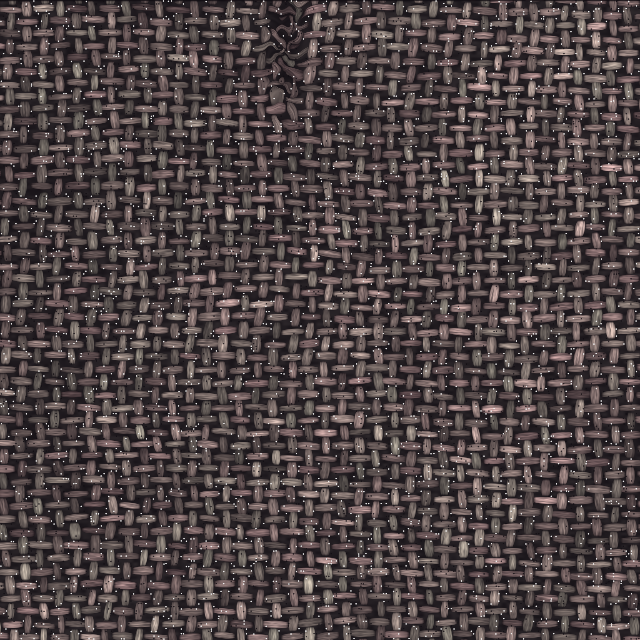
This texture is drawn by a Shadertoy shader. Its source:

```glsl
// Coarse plain-weave cloth with mottled mauve-grey yarn, a frayed snag and fine dust specks.

const vec2 THREADS = vec2(38.0, 50.0);       // warp columns, weft rows
const vec2 WARP_HALF = vec2(0.74, 0.29);     // float half length, half width in cells
const vec2 WEFT_HALF = vec2(0.74, 0.31);
const float WANDER = 0.22;                   // sideways drift of each float
const vec3 SHADOW = vec3(0.065, 0.050, 0.070);
const vec3 LIGHT = vec3(0.80, 0.74, 0.71);
const vec3 MAUVE = vec3(1.07, 0.94, 0.97);
const vec3 GREY = vec3(0.98, 1.01, 0.96);
const vec2 SNAG = vec2(0.447, 0.022);        // centre and half width across
const float SPECK_GRID = 256.0;
const float SPECK_RADIUS = 0.29;             // in speck cells
const float LIGHT_SPECKS = 0.045;            // share of speck cells
const float DARK_SPECKS = 0.05;

float hash(vec2 p) {
    vec3 q = fract(p.xyx * 0.1031);
    q += dot(q, q.yzx + 33.33);
    return fract((q.x + q.y) * q.z);
}

float noise(vec2 p) {
    vec2 i = floor(p), f = fract(p);
    f = f * f * (3.0 - 2.0 * f);
    float low = mix(hash(i), hash(i + vec2(1, 0)), f.x);
    float high = mix(hash(i + vec2(0, 1)), hash(i + vec2(1, 1)), f.x);
    return mix(low, high, f.y);
}

// Brightness of one exposed float; d is measured along and across the yarn.
float yarnFloat(vec2 d, vec2 halfSize, float seed, float yarnTone) {
    float drift = (hash(vec2(seed, 3.0)) - 0.5) * WANDER;
    float tilt = (hash(vec2(seed, 9.0)) - 0.5) * 0.22;
    d.y -= drift + tilt * d.x;
    float along = abs(d.x) / (halfSize.x * mix(0.88, 1.1, hash(vec2(seed, 5.0))));
    float width = halfSize.y * mix(0.8, 1.15, hash(vec2(seed, 7.0)));
    float across = abs(d.y) / (width * (1.0 - 0.35 * along * along));
    float cover = (1.0 - smoothstep(0.78, 1.12, across)) * (1.0 - smoothstep(0.72, 1.08, along));
    if (cover <= 0.0) return 0.0;

    float roundness = (1.0 - 0.4 * across * across) * (1.0 - 0.38 * along * along);
    float fibres = noise(vec2(d.x * 1.8 + seed, d.y * 13.0 + seed * 1.7));
    float fine = noise(vec2(d.x * 4.0 - seed, d.y * 26.0 + seed));
    float tone = 0.31 + 0.2 * hash(vec2(seed, 1.0)) + 0.2 * yarnTone;
    tone += 0.32 * pow(hash(vec2(seed, 2.0)), 5.0);
    return cover * roundness * tone * (0.55 + 0.6 * fibres + 0.35 * fine);
}

// Soft round specks on a jittered grid; returns their coverage.
float specks(vec2 uv, float share, float seed) {
    vec2 p = uv * SPECK_GRID;
    vec2 cell = floor(p);
    vec2 centre = 0.35 + 0.3 * vec2(hash(cell + seed), hash(cell + seed + 71.0));
    float edge = 0.5 * SPECK_GRID / iResolution.y;
    float disc = 1.0 - smoothstep(SPECK_RADIUS - edge, SPECK_RADIUS + edge, length(p - cell - centre));
    return disc * step(hash(cell + seed + 137.0), share);
}

void mainImage(out vec4 fragColor, in vec2 fragCoord) {
    vec2 uv = fragCoord / iResolution.xy;

    // Gentle bowing of the cloth, pulled out of line at the snag
    float side = (uv.x - SNAG.x) / SNAG.y;
    float snag = exp(-side * side) * smoothstep(0.76, 0.92, uv.y);
    vec2 bow = vec2(noise(uv * 5.0), noise(uv * 5.0 + 40.0)) - 0.5;
    vec2 fray = vec2(noise(uv * 55.0), noise(uv * 55.0 + 20.0)) - 0.5;
    vec2 p = uv * THREADS + 0.6 * bow + snag * (2.2 * fray + vec2(0.0, 0.6 * side));
    p.y += 0.5 * uv.x;

    // Weave: warp and weft floats alternate like a checkerboard
    vec2 home = floor(p);
    float value = 0.04 + 0.1 * noise(p * vec2(3.0, 4.0));
    vec3 tint = vec3(1.0);
    for (int y = -1; y <= 1; y++) {
        for (int x = -1; x <= 1; x++) {
            vec2 cell = home + vec2(x, y);
            vec2 d = p - cell - 0.5;
            bool warp = mod(cell.x + cell.y, 2.0) < 0.5;
            float seed = 90.0 * hash(cell + 11.0);
            float yarn = warp ? cell.x + 200.0 : cell.y + 400.0;
            float run = warp ? cell.y : cell.x;
            float yarnTone = noise(vec2(run * 0.25, yarn * 3.0));
            float shade = warp ? yarnFloat(d.yx, WARP_HALF, seed, yarnTone)
                               : yarnFloat(d, WEFT_HALF, seed, yarnTone);
            if (shade > value) {
                value = shade;
                float greyness = 0.75 * hash(cell + 53.0) + (warp ? 0.25 : 0.0);
                tint = mix(MAUVE, GREY, greyness);
            }
        }
    }

    // Broad fading, shadow in the snag and along the top hem
    value *= 0.86 + 0.28 * noise(uv * 4.0 + 8.0);
    value *= 1.0 - 0.45 * snag;
    value *= 1.0 - 0.8 * smoothstep(0.997, 0.999, uv.y);
    vec3 colour = mix(SHADOW, LIGHT, clamp(value, 0.0, 1.1)) * tint;

    // Dust
    colour = mix(colour, SHADOW, 0.8 * specks(uv, DARK_SPECKS, 17.0));
    colour = mix(colour, vec3(0.93), specks(uv, LIGHT_SPECKS, 301.0));
    fragColor = vec4(clamp(colour, 0.0, 1.0), 1.0);
}
```
